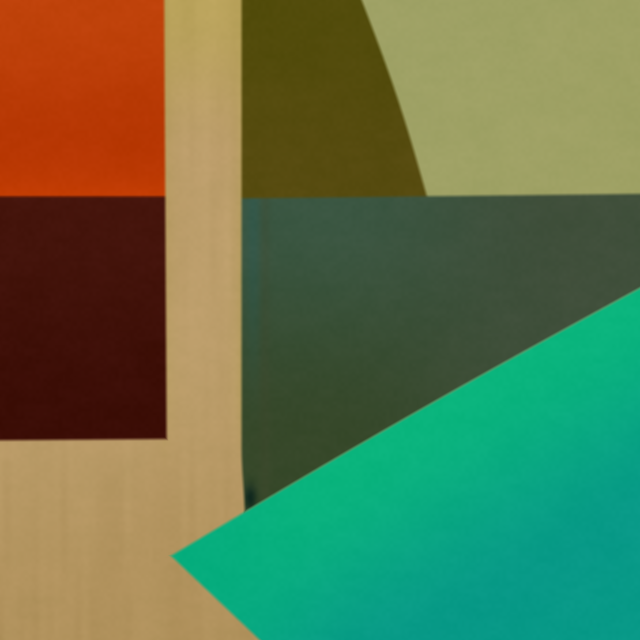
Reproduce this background procedurally as a Shadertoy shader.

```glsl
// Flat colour-block composition: rectangles, a curved olive panel and a teal wedge
// over a tan ground. Each shape is a signed distance turned into a soft mask,
// filled with a gentle gradient and finished with faint brushed mottling.

float hash(vec2 p) {
    vec3 q = fract(vec3(p.xyx) * 0.1031);
    q += dot(q, q.yzx + 33.33);
    return fract((q.x + q.y) * q.z);
}

float noise(vec2 p) {
    vec2 i = floor(p), f = fract(p);
    f = f * f * (3.0 - 2.0 * f);
    return mix(mix(hash(i), hash(i + vec2(1, 0)), f.x),
               mix(hash(i + vec2(0, 1)), hash(i + vec2(1, 1)), f.x), f.y);
}

// Coverage of a shape whose inside has positive distance
float cover(float d) {
    float soft = max(0.0039, 0.7 / iResolution.y);
    return smoothstep(-soft, soft, d);
}

void mainImage(out vec4 fragColor, in vec2 fragCoord) {
    vec2 uv = fragCoord / iResolution.xy;

    // Tan ground, yellower at the top and along the strip's borders
    vec3 col = mix(vec3(0.69, 0.57, 0.36), vec3(0.74, 0.62, 0.42), smoothstep(0.0, 0.5, uv.y));
    col = mix(col, vec3(0.73, 0.64, 0.36), smoothstep(0.75, 1.0, uv.y));
    float border = min(abs(uv.x - 0.257), abs(uv.x - 0.377));
    col = mix(col, vec3(0.69, 0.61, 0.32), 0.5 * exp(-border * 110.0) * smoothstep(0.25, 0.4, uv.y));
    col += 0.02 * (noise(uv * vec2(90.0, 5.0)) - 0.5);

    // Left column: orange-red block above a maroon one
    float leftEdge = 0.2620 - 0.0055 * uv.y - uv.x;
    vec3 maroon = mix(vec3(0.23, 0.05, 0.02), vec3(0.27, 0.08, 0.045), smoothstep(0.32, 0.69, uv.y));
    vec3 orange = mix(vec3(0.71, 0.21, 0.01), vec3(0.75, 0.26, 0.04), smoothstep(0.75, 1.0, uv.y));
    orange += vec3(0.06, 0.03, 0.0) * exp(-(uv.y - 0.694) * 28.0) * step(0.694, uv.y);
    vec3 block = mix(maroon, orange, cover(uv.y - 0.693));
    col = mix(col, block, cover(min(leftEdge, uv.y - 0.312 - 0.008 * uv.x)));

    // Right column: sage field with the olive panel bounded by a bowed edge
    float rightEdge = uv.x - 0.3775 - 0.005 * smoothstep(0.3, 0.19, uv.y);
    float rise = (1.0 - uv.y) / 0.307;
    float bow = 0.565 + 0.102 * rise + 0.005 * sin(3.14159 * rise);
    vec3 sage = mix(vec3(0.63, 0.64, 0.41), vec3(0.62, 0.63, 0.39), uv.x);
    vec3 olive = mix(vec3(0.34, 0.295, 0.06), vec3(0.32, 0.295, 0.04), smoothstep(0.7, 1.0, uv.y));
    vec3 upper = mix(sage, olive, cover((bow - uv.x) * 0.94));

    // Deep green panel with a bluish left margin and a faint brown band beside it
    float horizon = 0.686 + 0.011 * uv.x;
    vec3 green = mix(vec3(0.21, 0.28, 0.16), vec3(0.23, 0.34, 0.26), smoothstep(0.3, 0.69, uv.y));
    green = mix(green, vec3(0.25, 0.31, 0.23), smoothstep(0.5, 0.9, uv.x));
    green = mix(green, vec3(0.18, 0.35, 0.32),
                0.5 * exp(-pow((uv.x - 0.396) / 0.011, 2.0)) * smoothstep(0.3, 0.65, uv.y));
    green = mix(green, vec3(0.26, 0.28, 0.18), 0.25 * exp(-pow((uv.x - 0.414) / 0.008, 2.0)));
    vec2 corner = (uv - vec2(0.391, 0.222)) / vec2(0.010, 0.020);
    green = mix(green, vec3(0.02, 0.12, 0.10), 0.8 * exp(-dot(corner, corner)));

    // The panel ends on a slightly bowed diagonal, where the wedge begins
    vec2 tip = uv - vec2(0.2675, 0.1315);
    float bulge = 0.006 * sin(3.14159 * clamp(tip.x / 0.7325, 0.0, 1.0));
    float diagonal = (0.571 * tip.x + bulge - tip.y) * 0.868;
    vec3 right = mix(green, upper, cover(uv.y - horizon));
    col = mix(col, right, cover(min(rightEdge, -diagonal)));

    // Teal wedge, greener along its upper edge and bluer toward the lower right
    float wedge = min(diagonal, (tip.y + 0.949 * tip.x) * 0.725);
    vec3 teal = mix(vec3(0.04, 0.71, 0.49), vec3(0.03, 0.60, 0.53), smoothstep(0.0, 0.33, diagonal));
    teal = mix(teal, vec3(0.01, 0.66, 0.49), 0.6 * smoothstep(0.55, 0.3, uv.x));
    col = mix(col, teal, cover(wedge));

    // Brushed mottling: broad patches plus a fine grain
    float mottle = noise(uv * 20.0) * 0.5 + noise(uv * vec2(45.0, 80.0)) * 0.5 - 0.5;
    float grain = noise(uv * 170.0 + 7.0) - 0.5;
    col += mottle * vec3(0.022, 0.014, 0.018) + grain * vec3(0.010, 0.008, 0.010);

    fragColor = vec4(clamp(col, 0.0, 1.0), 1.0);
}
```
